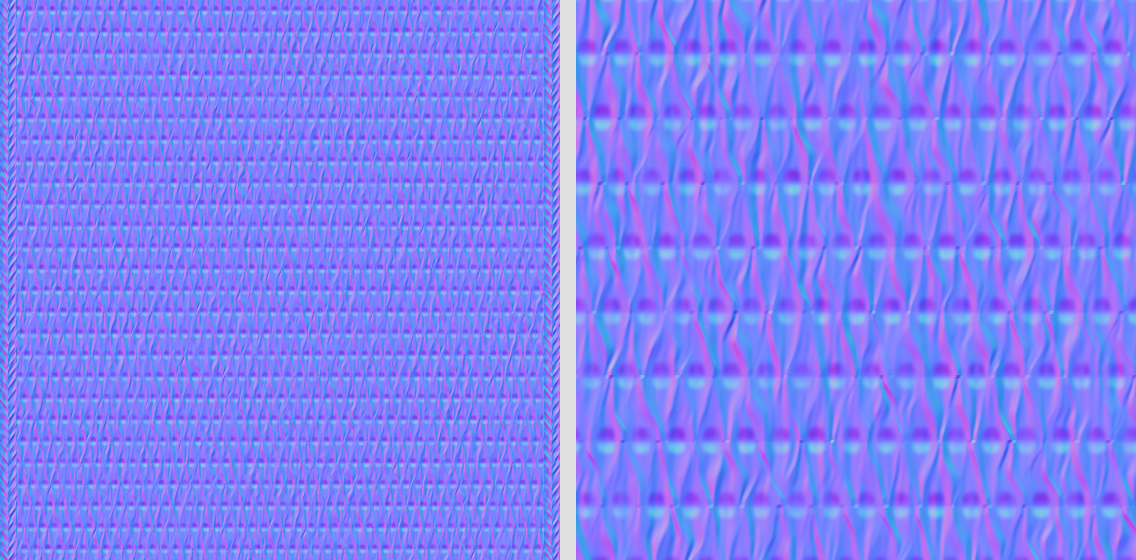
Left: the whole. Right: its middle third, enlarged.
A WebGL 2 fragment shader for this texture map:

```glsl
#version 300 es
precision highp float;
// Normal map of a woven strap: 48 x 26 staggered knots on tapering fibrous threads, with corded edges.

uniform vec2 u_resolution;
out vec4 fragColor;

float hash(vec2 p) {
    vec3 q = fract(p.xyx * 0.1031);
    q += dot(q, q.yzx + 33.33);
    return fract((q.x + q.y) * q.z);
}

float noise(vec2 p) {
    vec2 i = floor(p), f = fract(p);
    f = f * f * (3.0 - 2.0 * f);
    return mix(mix(hash(i), hash(i + vec2(1, 0)), f.x),
               mix(hash(i + vec2(0, 1)), hash(i + vec2(1, 1)), f.x), f.y);
}

float smoothMax(float a, float b, float k) {
    float h = max(k - abs(a - b), 0.0) / k;
    return max(a, b) + 0.25 * k * h * h;
}

// Position along a row, in knot spacings; each row is offset from the next.
float staggered(float x, float row) {
    return x - 0.10 + row * 11.0 / 26.0;
}

// Threads taper from one knot towards the gaps in the neighbouring rows.
float weaveHeight(vec2 uv) {
    vec2 p = uv * vec2(48.0, 26.0);
    float firstRow = floor(p.y - 0.5);
    float height = -0.03;
    for (int k = 0; k < 2; k++) {
        float row = firstRow + float(k);
        float x = staggered(p.x, row);
        float column = floor(x + 0.5);
        vec2 d = vec2(x - column, p.y - row - 0.5);
        vec2 seed = vec2(mod(column, 48.0), mod(row, 26.0));

        float width = max(1.0 - abs(d.y), 0.12);
        float bend = 0.36 * (noise(seed * 9.0 + vec2(0.0, d.y * 2.0)) - 0.5);
        float across = d.x + bend * smoothstep(0.1, 0.6, abs(d.y));
        float peak = 0.07 + 0.06 * hash(seed + 5.0);
        float thread = peak * (width - 4.0 * across * across / width) / sqrt(width);

        // Fine fibres follow the taper of the thread.
        vec2 strand = vec2(across * 4.6 / (0.5 + 0.5 * width), d.y * 1.3);
        thread += 0.10 * (noise(strand + seed * 13.0) - 0.5);
        height = smoothMax(height, thread, 0.07);
    }
    return height;
}

// Two slanted cords on each side of the seam between the left and right edges.
float cordHeight(float x, float y) {
    float c = x / 0.0147;
    float cord = floor(c), f = fract(c);
    bool rising = mod(cord, 2.0) > 0.5;
    float stitch = y * 52.0 + (rising ? -f : f);
    float t = fract(stitch) * 2.0 - 1.0;
    float side = f * 2.0 - 1.0;
    float fibre = noise(vec2(f * 3.0, stitch * 3.0) + cord * 17.0) - 0.5;
    return (1.0 - side * side) * (0.02 + 0.14 * (1.0 - t * t)) + 0.12 * fibre;
}

bool onCord(vec2 uv) {
    return min(uv.x, 1.0 - uv.x) < 0.0294;
}

// Height in units of one knot spacing.
float surfaceHeight(vec2 uv) {
    return onCord(uv) ? cordHeight(uv.x < 0.5 ? uv.x : uv.x - 1.0, uv.y) : weaveHeight(uv);
}

// Tilt of a small rounded knot (x), and its coverage (y).
vec2 knotTilt(vec2 uv) {
    vec2 p = uv * vec2(48.0, 26.0);
    float row = floor(p.y);
    float x = staggered(p.x, row);
    float column = floor(x + 0.5);
    vec2 d = vec2(x - column, fract(p.y) - 0.5);
    vec2 seed = vec2(mod(column, 48.0), row);

    // Vertical strands break up each knot.
    float strands = noise(vec2(d.x * 6.0, d.y * 2.0) + seed * 19.0);
    float strength = (0.75 + 0.3 * hash(seed + 31.0)) * (0.6 + 0.8 * strands);
    float s = clamp(d.y / (d.y > 0.0 ? 0.27 : 0.23), -1.0, 1.0);
    float cover = 1.0 - smoothstep(0.4, 1.0, length(vec2(d.x / 0.36, s * 0.75)));
    float tilt = -sin(3.14159 * s) * (d.y > 0.0 ? 0.50 : 0.54);
    return vec2(tilt * strength, 1.0 - s * s) * cover;
}

vec3 surfaceNormal(vec2 uv) {
    vec2 e = vec2(0.001, 0.0);
    vec2 slope = vec2(surfaceHeight(uv + e.xy) - surfaceHeight(uv - e.xy),
                      surfaceHeight(uv + e.yx) - surfaceHeight(uv - e.yx)) / (2.0 * e.x * 48.0);
    slope = clamp(slope, -0.65, 0.65);
    if (!onCord(uv)) {
        vec2 knot = knotTilt(uv);
        slope = vec2(slope.x * (1.0 - 0.4 * knot.y), slope.y + knot.x);
    }
    // Green points down; the yarn twist ties it slightly to the sideways slope.
    return normalize(vec3(-slope.x, slope.y + 0.1 * slope.x, 1.0));
}

void main() {
    // Four samples per pixel smooth the edges.
    vec3 normal = vec3(0.0);
    for (int i = 0; i < 4; i++) {
        vec2 offset = vec2(i & 1, i >> 1) * 0.5 - 0.25;
        normal += surfaceNormal((gl_FragCoord.xy + offset) / u_resolution);
    }
    fragColor = vec4(0.5 + 0.5 * normal / 4.0, 1.0);
}
```
